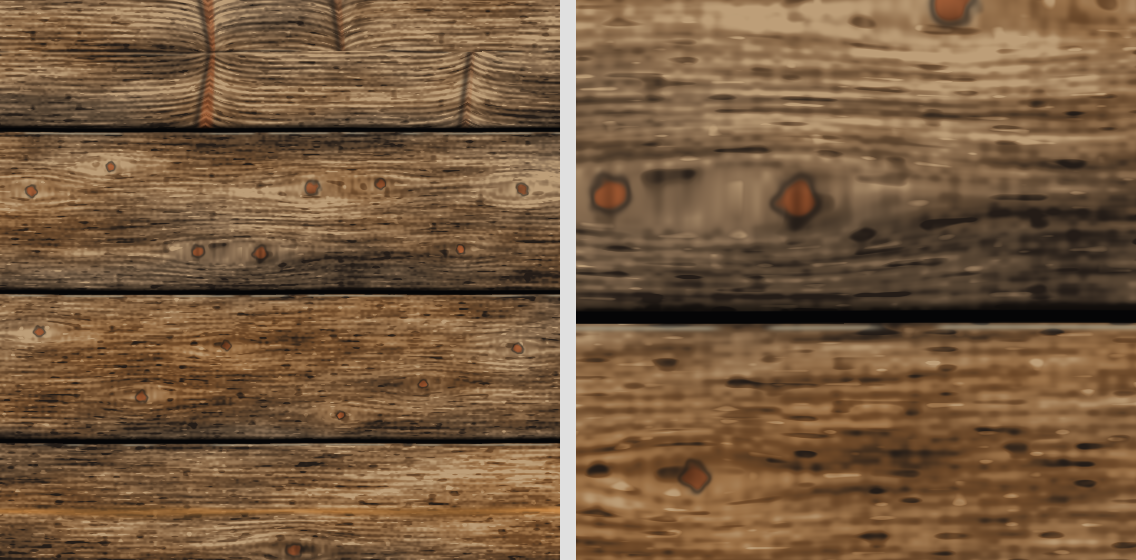
Left: the whole. Right: its middle third, enlarged.
A Shadertoy shader for this texture:

```glsl
const float SEAMS[3] = float[3](0.212, 0.478, 0.768);
const float SEAM_HALF = 0.0036;
const float CREASE_Y = 0.908;
const float RING_COUNT = 95.0;
const float STRIPE_Y = 0.086;
// Per board, bottom to top
const vec4 KNOT_COUNT = vec4(1.0, 6.0, 8.0, 0.0);
const vec4 WEATHERING = vec4(0.25, 0.38, 0.5, 0.55);
const vec4 RING_DEPTH = vec4(0.09, 0.07, 0.08, 0.15);

const vec3 CHAR = vec3(0.14, 0.11, 0.09);
const vec3 UMBER = vec3(0.43, 0.28, 0.15);
const vec3 OCHRE = vec3(0.62, 0.45, 0.28);
const vec3 SHADOW = vec3(0.34, 0.27, 0.20);
const vec3 DRIFTWOOD = vec3(0.51, 0.41, 0.31);
const vec3 CREAM = vec3(0.74, 0.62, 0.47);
const vec3 RIM = vec3(0.62, 0.58, 0.49);
const vec3 KNOT_RED = vec3(0.52, 0.27, 0.14);
const vec3 GOLD = vec3(0.78, 0.52, 0.25);
const vec3 GAP = vec3(0.02, 0.02, 0.025);

float hash(vec2 p) {
    return fract(sin(dot(p, vec2(127.1, 311.7))) * 43758.5);
}

float noise(vec2 p) {
    vec2 i = floor(p), f = fract(p);
    f = f * f * (3.0 - 2.0 * f);
    return mix(mix(hash(i), hash(i + vec2(1, 0)), f.x),
               mix(hash(i + vec2(0, 1)), hash(i + vec2(1, 1)), f.x), f.y);
}

float fbm(vec2 p) {
    float sum = 0.0, amp = 0.53;
    for (int i = 0; i < 4; i++) {
        sum += amp * noise(p);
        p = p * 2.03 + 17.3;
        amp *= 0.5;
    }
    return sum;
}

float bell(float x) { return exp(-x * x); }

vec3 ramp(float t, vec3 low, vec3 high) {
    vec3 c = mix(CHAR, low, smoothstep(0.0, 0.4, t));
    c = mix(c, high, smoothstep(0.35, 0.68, t));
    return mix(c, CREAM, smoothstep(0.62, 0.95, t));
}

void mainImage(out vec4 fragColor, in vec2 fragCoord) {
    vec2 p = fragCoord / iResolution.xy;
    float px = 1.0 / iResolution.y;
    p.y += 0.002 * (noise(vec2(p.x * 5.0, 3.0)) - 0.5);

    // Board under this point
    int id = 0;
    float gap = 1.0;
    for (int i = 0; i < 3; i++) {
        if (p.y > SEAMS[i]) id = i + 1;
        gap = min(gap, abs(p.y - SEAMS[i]));
    }
    float lo = id > 0 ? SEAMS[id - 1] : -0.04;
    float hi = id < 3 ? SEAMS[id] : 1.05;
    float board = float(id);
    float grainY = p.y + 0.006 * (fbm(vec2(p.x * 3.0, p.y * 9.0 + board * 5.0)) - 0.5);

    // Round knots push the grain aside
    float knot = 0.0, bark = 0.0, halo = 0.0;
    for (float i = 0.0; i < KNOT_COUNT[id]; i++) {
        vec2 seed = vec2(i + 1.7, board * 7.0 + 2.3);
        vec2 centre = vec2((i + 0.15 + 0.7 * hash(seed)) / KNOT_COUNT[id],
                           mix(lo, hi, 0.12 + 0.7 * hash(seed + 3.1)));
        float radius = mix(0.006, 0.013, hash(seed + 8.6));
        vec2 d = (p - centre) / radius;
        float pull = exp(-dot(d / vec2(7.0, 3.0), d / vec2(7.0, 3.0)));
        grainY -= 0.75 * (p.y - centre.y) * pull;
        halo = max(halo, pull);
        float rim = length(d) + 0.5 * (noise(d * 1.5 + seed) - 0.5);
        knot = max(knot, smoothstep(1.0, 0.7, rim));
        bark = max(bark, bell((rim - 1.0) / 0.25));
    }

    // Long branch scars on the top board
    float scar = 0.0, scarEdge = 0.0;
    for (float k = 0.0; k < 3.0 && id == 3; k++) {
        float above = p.y - CREASE_Y;
        float side = k == 0.0 ? 1.0 : step(0.0, (1.5 - k) * above);
        float width = 0.006 + 0.09 * abs(above) / (1.0 + k);
        float d = p.x - 0.38 - 0.232 * k + 0.1 * abs(above);
        grainY += 0.022 * side * exp(-abs(d) * 28.0) * sign(above);
        scar = max(scar, side * smoothstep(width, 0.4 * width, abs(d)) / (1.0 + k));
        scarEdge = max(scarEdge, side * bell((d + width) / 0.006));
        halo = max(halo, 0.8 * side * bell((d - width - 0.008) / 0.012));
    }

    // Grain from broad stains down to fine fibres
    vec2 g = vec2(p.x + board * 4.3, grainY + board * 2.7);
    float broad = fbm(g * vec2(2.5, 13.0));
    float streak = fbm(g * vec2(5.0, 65.0));
    float fibre = noise(g * vec2(26.0, 230.0));
    float grit = noise(g * vec2(170.0, 250.0));
    float rings = sin(6.2832 * (g.y * RING_COUNT + 2.0 * fbm(g * vec2(2.0, 9.0))));
    float tone = 0.57 + 0.8 * (broad - 0.5) + 0.65 * (streak - 0.5)
               + 0.34 * (fibre - 0.5) + 0.22 * (grit - 0.5)
               + RING_DEPTH[id] * rings * (0.4 + 1.1 * noise(g * vec2(9.0, 20.0)))
               + 0.16 * halo;

    // Cracks, pale flecks and soot along the edges
    tone -= 0.28 * smoothstep(0.72, 0.9, noise(g * vec2(48.0, 190.0) + 31.0));
    tone += 0.25 * smoothstep(0.8, 0.95, noise(g * vec2(65.0, 240.0) + 73.0));
    float soot = exp(-(p.y - lo) / 0.032) + 0.75 * exp(-(hi - p.y) / 0.022);
    soot *= 0.5 + broad;
    tone -= 0.36 * soot;
    float weather = WEATHERING[id] + 1.6 * (fbm(g * vec2(3.0, 10.0) + 51.0) - 0.5) + 0.7 * soot;
    vec3 col = mix(ramp(tone, UMBER, OCHRE), ramp(tone, SHADOW, DRIFTWOOD), clamp(weather, 0.0, 1.0));

    // Resin stripe on the bottom board
    float stripeWidth = 0.004 + 0.011 * noise(vec2(p.x * 4.0, 9.0));
    float stripe = id == 0 ? bell((grainY - STRIPE_Y) / stripeWidth) : 0.0;
    col = mix(col, GOLD * (0.6 + 0.7 * streak), 0.75 * stripe);

    // Knot and scar colour
    vec3 heart = KNOT_RED * (0.6 + 0.5 * fibre + 0.4 * grit);
    col = mix(col, heart, max(0.85 * knot, 0.6 * scar));
    col = mix(col, CHAR, max(0.6 * bark, 0.6 * scarEdge));

    // Crease across the top board
    float crease = p.y - CREASE_Y - 0.004 * (noise(vec2(p.x * 9.0, 1.0)) - 0.5);
    float broken = smoothstep(0.25, 0.6, noise(vec2(p.x * 22.0, 6.0)));
    col = mix(col, CHAR, 0.65 * broken * bell(crease / 0.002));
    col = mix(col, CREAM, 0.4 * broken * bell((crease + 0.004) / 0.002));

    // Worn rim below each seam, then the dark gap
    float worn = smoothstep(0.2, 0.65, noise(vec2(p.x * 30.0, board)));
    col = mix(col, RIM, 0.7 * worn * bell((hi - p.y - 0.0065) / 0.0018));
    col *= mix(0.45, 1.0, smoothstep(SEAM_HALF, 0.012, gap + 0.006 * step(p.y, hi - 0.004) * step(hi - p.y, 0.02)));
    col = mix(GAP, col, smoothstep(SEAM_HALF - px, SEAM_HALF + px, gap));
    fragColor = vec4(clamp(col, 0.0, 1.0), 1.0);
}
```
